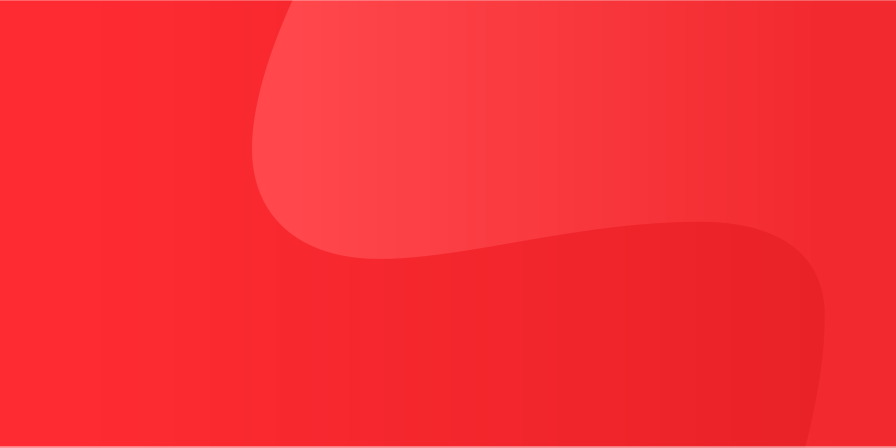
Write a WebGL 1 fragment shader that draws this background.

```glsl
precision highp float;
uniform vec2 u_resolution;

vec2 bezier(vec2 a, vec2 b, vec2 c, vec2 d, float t) {
  float s = 1.0 - t;
  return s * s * s * a + 3.0 * s * s * t * b + 3.0 * s * t * t * c + t * t * t * d;
}

// Updates the nearest distance and flips the side at each crossing to the left
void traceCurve(vec2 p, vec2 a, vec2 b, vec2 c, vec2 d, inout float dist, inout float side) {
  vec2 from = a;
  for (int i = 1; i <= 24; i++) {
    vec2 to = bezier(a, b, c, d, float(i) / 24.0);
    vec2 edge = to - from;
    vec2 rel = p - from;
    float along = clamp(dot(rel, edge) / dot(edge, edge), 0.0, 1.0);
    dist = min(dist, length(rel - edge * along));
    if ((from.y > p.y) != (to.y > p.y)) {
      if (from.x + edge.x * rel.y / edge.y < p.x) side = -side;
    }
    from = to;
  }
}

// Signed distance to the S-shaped border, positive in the upper right
float waveDistance(vec2 p) {
  vec2 leftTip = vec2(0.5625, 0.667);
  vec2 trough = vec2(0.846, 0.422);
  vec2 crest = vec2(1.5625, 0.505);
  vec2 rightTip = vec2(1.841, 0.297);
  float dist = 10.0;
  float side = -1.0;
  traceCurve(p, vec2(0.672, 1.04), vec2(0.604, 0.9), vec2(0.5625, 0.77), leftTip, dist, side);
  traceCurve(p, leftTip, vec2(0.5625, 0.518), vec2(0.667, 0.422), trough, dist, side);
  traceCurve(p, trough, vec2(1.042, 0.422), vec2(1.289, 0.505), crest, dist, side);
  traceCurve(p, crest, vec2(1.745, 0.505), vec2(1.841, 0.427), rightTip, dist, side);
  traceCurve(p, rightTip, vec2(1.841, 0.198), vec2(1.822, 0.09), vec2(1.787, -0.04), dist, side);
  return dist * side;
}

void main() {
  vec2 uv = gl_FragCoord.xy / u_resolution;
  vec2 p = uv * vec2(2.0, 1.0);
  float pixel = 1.0 / u_resolution.y;

  // Horizontal gradients of the two layers
  float deepFade = clamp((uv.x - 0.08) / 0.82, 0.0, 1.0);
  vec3 deepRed = mix(vec3(0.998, 0.168, 0.196), vec3(0.915, 0.135, 0.157), deepFade);
  float lightFade = clamp((uv.x - 0.32) / 0.62, 0.0, 1.0);
  vec3 lightRed = mix(vec3(1.0, 0.28, 0.3), vec3(0.948, 0.16, 0.18), lightFade);

  float wave = smoothstep(-0.7 * pixel, 0.7 * pixel, waveDistance(p));
  vec3 color = mix(deepRed, lightRed, wave);

  // Faint hairlines along the bottom and top edges
  float bottomLine = clamp((0.004 - p.y) / pixel + 0.5, 0.0, 1.0);
  float topLine = clamp((p.y - 0.998) / pixel + 0.5, 0.0, 1.0);
  color = mix(color, vec3(1.0), max(bottomLine * 0.5, topLine * 0.3));

  gl_FragColor = vec4(color, 1.0);
}
```
